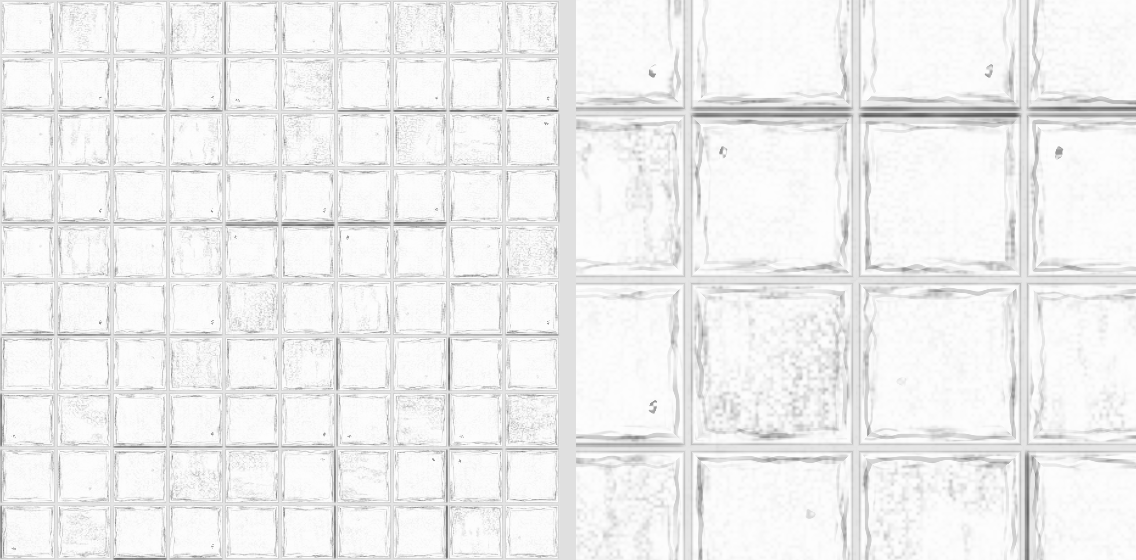
Left: the whole. Right: its middle third, enlarged.
Write a Shadertoy shader that draws this texture map.

```glsl
// Ten by ten pale bevelled tiles, pencilled in grey on white.
// Panels of two by two tiles take random quarter turns; each has one shaded
// edge, one rough tile and one chipped tile, over fine noise grain.

float hash(vec2 p) {
    return fract(sin(dot(p, vec2(127.1, 311.7))) * 43758.545);
}

float noise(vec2 p) {
    vec2 i = floor(p), f = fract(p);
    f = f * f * (3.0 - 2.0 * f);
    return mix(mix(hash(i), hash(i + vec2(1, 0)), f.x),
               mix(hash(i + vec2(0, 1)), hash(i + vec2(1, 1)), f.x), f.y);
}

float roundedBox(vec2 p, float halfSize, float radius) {
    vec2 d = abs(p) - halfSize + radius;
    return length(max(d, 0.0)) + min(max(d.x, d.y), 0.0) - radius;
}

// Antialiased stroke; distances are in tile widths
float stroke(float d, float halfWidth) {
    float pixel = 10.0 / iResolution.y;
    return 1.0 - smoothstep(max(halfWidth - 0.5 * pixel, 0.0),
                            halfWidth + 0.5 * pixel, abs(d));
}

void mainImage(out vec4 fragColor, in vec2 fragCoord) {
    vec2 p = 10.0 * fragCoord / iResolution.xy;

    // Panel coordinates from -1 to 1, turned by quarters
    vec2 panel = floor(p / 2.0);
    vec2 q = p - panel * 2.0 - 1.0;
    float pick = hash(panel + 3.7);
    int turns = pick < 0.55 ? 0 : int((pick - 0.55) / 0.15) + 1;
    for (int i = 0; i < turns; i++) q = vec2(-q.y, q.x);

    // Tile coordinates, edge distances and position along the nearest edge
    vec2 tile = floor(q);
    vec2 t = q - tile;
    vec2 edge = 0.5 - abs(t - 0.5);
    float inset = -roundedBox(t - 0.5, 0.5, 0.06);
    float along = edge.x < edge.y ? t.y : t.x;
    vec2 seed = panel * 17.0 + tile * 5.0;
    float grain = noise(p * 46.0);

    // Paper grain
    float ink = 0.008 + 0.045 * grain * grain * noise(t * 6.0 + seed);

    // Grout: pale joint between two thin lines
    float joint = min(edge.x, edge.y);
    float fade = 0.5 + 0.5 * noise(vec2(along * 5.0, 3.0) + seed);
    ink += 0.09 * stroke(joint, 0.025);
    ink += 0.16 * fade * stroke(joint - 0.024, 0.008);

    // Bevel: wavering contour and broken scratches beside it
    float waver = 0.03 * (noise(q * 11.0 + seed) - 0.5);
    float side = edge.x < edge.y ? step(0.5, t.x) : 2.0 + step(0.5, t.y);
    float wear = smoothstep(0.25, 0.75, noise(vec2(along * 4.0, side * 9.0) + seed));
    ink += 0.17 * wear * stroke(inset - 0.068 - waver, 0.012);
    ink += 0.08 * (1.0 - wear) * stroke(inset - 0.105 - waver, 0.009);
    float band = smoothstep(0.025, 0.05, inset) * (1.0 - smoothstep(0.08, 0.15, inset));
    float scratch = noise(vec2((inset + waver) * 48.0, along * 6.0 + side * 7.0) + seed);
    ink += 0.17 * band * smoothstep(0.45, 0.9, scratch) * (0.5 + grain);

    // Rough tile: speckle and ragged streaks
    float inside = smoothstep(0.05, 0.12, inset);
    float rough = tile == vec2(0) ? 1.0 : 0.12;
    vec2 bent = t + 0.06 * (noise(t * 9.0 + seed) - 0.5);
    float patches = smoothstep(0.3, 0.75, noise(bent * vec2(4.0, 2.5) + seed));
    float streaks = smoothstep(0.6, 0.9, noise(bent * vec2(17.0, 4.0) + seed));
    ink += inside * rough * (0.13 * patches * grain * grain + 0.11 * streaks * grain);

    // Chip near one corner and a faint pit on another tile
    float chip = length((t - vec2(0.79, 0.24)) * vec2(1.5, 1.0));
    chip += 0.04 * (noise(q * 32.0) - 0.5);
    if (tile == vec2(0, -1)) ink += 0.38 * stroke(chip, 0.035) * smoothstep(0.2, 0.7, grain);
    float pit = length(t - vec2(0.72, 0.6)) + 0.03 * (noise(q * 28.0) - 0.5);
    if (tile == vec2(-1, 0)) ink += 0.13 * stroke(pit, 0.03) * grain;

    // Shaded lower edge of the panel, fading at the tile corners
    float shade = 0.25 + 0.75 * hash(seed + 8.0);
    shade *= smoothstep(0.0, 0.06, edge.x) * (0.65 + 0.35 * noise(q * 8.0 + seed));
    ink += 0.5 * shade * stroke(q.y + 0.982, 0.014);
    ink += 0.12 * shade * stroke(q.y + 0.95, 0.02);

    fragColor = vec4(vec3(1.0 - min(ink, 0.65)), 1.0);
}
```
